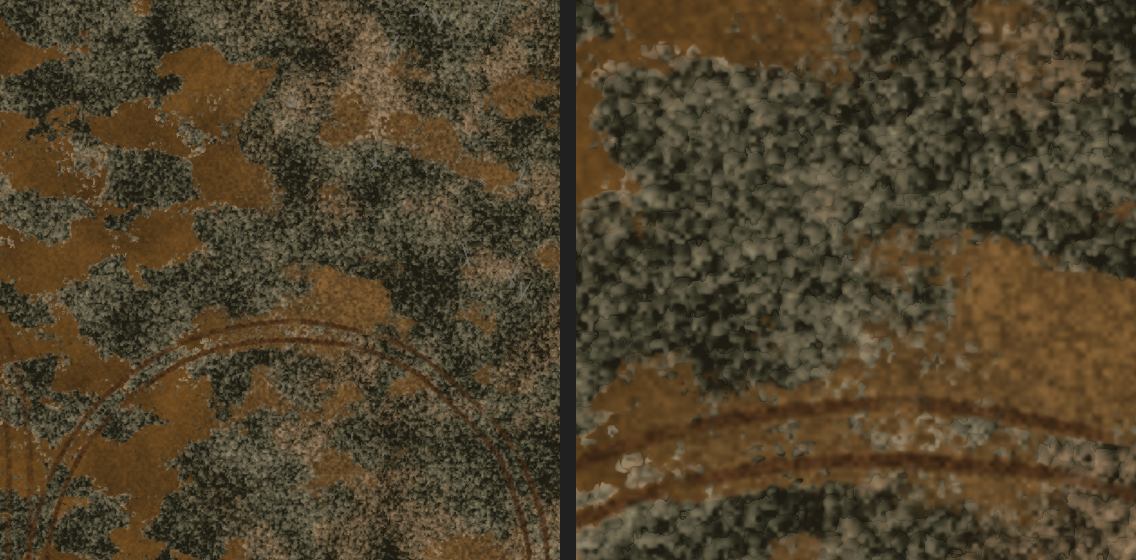
Left, the full canvas; right, a detail of the centre.
Give the GLSL for this texture, as a three.js fragment shader.

```glsl
// Aerial view of dry scrubland: ochre soil, grey-green bushes, straw and a curved wheel track.
varying vec2 vUv;

const vec3 SHADOW = vec3(0.12, 0.105, 0.07);
const vec3 DARK_BUSH = vec3(0.18, 0.163, 0.113);
const vec3 OLIVE = vec3(0.27, 0.25, 0.18);
const vec3 GREY_LEAF = vec3(0.36, 0.322, 0.25);
const vec3 STRAW = vec3(0.46, 0.40, 0.31);
const vec3 PALE_TIP = vec3(0.56, 0.50, 0.41);
const vec3 BROWN_SOIL = vec3(0.28, 0.195, 0.09);
const vec3 OCHRE_SOIL = vec3(0.43, 0.295, 0.13);
const vec3 SANDY_SOIL = vec3(0.44, 0.34, 0.215);
const vec3 RUT_SOIL = vec3(0.26, 0.165, 0.085);
const vec3 DEAD_WOOD = vec3(0.48, 0.49, 0.49);
const vec2 LIGHT = vec2(-0.6, 0.8);

float hash(vec2 p) {
  vec3 q = fract(p.xyx * 0.1031);
  q += dot(q, q.yzx + 33.33);
  return fract((q.x + q.y) * q.z);
}

float noise(vec2 p) {
  vec2 i = floor(p), f = fract(p);
  f = f * f * (3.0 - 2.0 * f);
  return mix(mix(hash(i), hash(i + vec2(1, 0)), f.x),
             mix(hash(i + vec2(0, 1)), hash(i + vec2(1, 1)), f.x), f.y);
}

float fbm(vec2 p) {
  float sum = 0.0, weight = 0.5;
  p = mat2(0.8, 0.6, -0.6, 0.8) * p;
  for (int i = 0; i < 5; i++) {
    sum += weight * noise(p);
    p = mat2(1.6, 1.2, -1.2, 1.6) * p + 7.3;
    weight *= 0.5;
  }
  return sum / 0.97;
}

// Nearest bush: x = distance to its centre, y = lit side, z = random id
vec3 clumps(vec2 p) {
  vec2 cell = floor(p);
  vec3 best = vec3(9.0, 0.0, 0.0);
  for (int j = -1; j <= 1; j++) {
    for (int i = -1; i <= 1; i++) {
      vec2 c = cell + vec2(i, j);
      vec2 d = p - c - 0.15 - 0.7 * vec2(hash(c), hash(c + 51.7));
      float dist = length(d);
      if (dist < best.x) best = vec3(dist, dot(d, LIGHT), hash(c + 19.1));
    }
  }
  return best;
}

vec3 foliage(float tone) {
  vec3 c = mix(SHADOW, DARK_BUSH, clamp(tone / 0.2, 0.0, 1.0));
  c = mix(c, OLIVE, clamp((tone - 0.2) / 0.2, 0.0, 1.0));
  c = mix(c, GREY_LEAF, clamp((tone - 0.4) / 0.18, 0.0, 1.0));
  c = mix(c, STRAW, clamp((tone - 0.58) / 0.27, 0.0, 1.0));
  return mix(c, PALE_TIP, clamp((tone - 0.85) / 0.3, 0.0, 1.0));
}

// Signed distances across the two tracks
float arcTrack(vec2 p) { return length(p - vec2(0.515, -0.04)) - 0.45; }
float sideTrack(vec2 p) { float h = max(p.y - 0.15, 0.0); return p.x - 0.035 + 0.7 * h * h; }

float ruts(float side, float gauge, float width) {
  return 1.0 - smoothstep(width * 0.4, width * 1.6, abs(abs(side) - gauge));
}

float verge(float side, float reach) { return 1.0 - smoothstep(reach * 0.5, reach, abs(side)); }

float strand(vec2 p, vec2 tip, float width) {
  float t = clamp(dot(p, tip) / dot(tip, tip), 0.0, 1.0);
  return 1.0 - smoothstep(width * 0.3, width, length(p - tip * t));
}

// Bare branches scattered over the upper right
float deadWood(vec2 p) {
  float cover = 0.0;
  for (int i = 0; i < 10; i++) {
    float k = float(i);
    vec2 root = vec2(mix(0.38, 1.0, sqrt(hash(vec2(k, 3.0)))), mix(0.42, 1.0, hash(vec2(k, 8.0))));
    for (int j = 0; j < 4; j++) {
      vec2 seed = vec2(k, float(j) + 20.0);
      vec2 tip = vec2(hash(seed) - 0.5, 1.4 * hash(seed + 40.0) - 0.5) * 0.035;
      cover = max(cover, strand(p - root, tip, 0.0024));
    }
  }
  return cover;
}

void main() {
  vec2 p = vUv;
  vec2 warped = p + 0.025 * (vec2(noise(p * 19.0), noise(p * 19.0 + 31.0)) - 0.5);
  float east = smoothstep(0.3, 0.56, p.x + 0.25 * (fbm(p * 5.0 + 3.0) - 0.5));
  float fine = noise(p * 180.0) - 0.5;
  float grain = noise(p * 310.0 + 9.0) - 0.5;
  vec3 tuft = clumps(p * 92.0 + 0.7 * vec2(fine, grain));
  vec3 bush = clumps(warped * 38.0);

  // Tracks, slightly wavering
  vec2 wander = p + 0.008 * (noise(p * 11.0 + 5.0) - 0.5) + 0.002 * fine;
  float arc = arcTrack(wander), side = sideTrack(wander);
  float edge = max(verge(arc, 0.04), 0.7 * verge(side, 0.05));
  float crest = verge(arc, 0.014);
  float rut = max(ruts(arc, 0.016, 0.0042), 0.6 * ruts(side, 0.018, 0.005));
  rut *= smoothstep(0.0, 0.4, noise(p * 38.0) + 0.35 * fine);

  // Plant cover: crisp islands in the west, nearly closed in the east
  float cover = fbm(warped * vec2(10.5, 14.0) + 12.0) - mix(0.46, 0.335, east);
  cover += 0.09 * (0.4 - bush.x) + 0.07 * (0.4 - tuft.x) - 0.05 * edge + 0.12 * crest;
  float softness = mix(0.016, 0.05, east);
  float plants = smoothstep(-softness, softness, cover + east * 0.15 * fine);
  float loose = step(0.62, tuft.z) * (1.0 - smoothstep(0.25, 0.42, tuft.x));
  plants = max(plants, loose * smoothstep(-0.1, 0.0, cover + 0.07 * edge));

  // Foliage brightness
  float straw = east * smoothstep(0.44, 0.62, fbm(warped * 11.0 + 44.0));
  float rim = (1.0 - smoothstep(0.0, 0.06, abs(cover))) * mix(1.0, 0.6, east);
  float tone = 0.37 + 0.95 * (fbm(p * 15.0 + 70.0) - 0.5) + 0.58 * fine + 0.45 * grain;
  tone += 0.5 * (0.4 - tuft.x) + 0.18 * tuft.y + 0.18 * (tuft.z - 0.5) + 0.1 * bush.y;
  tone += 0.2 * straw + 0.22 * rim + 0.1 * edge;
  vec3 leaf = foliage(tone) * mix(vec3(0.96, 1.01, 1.0), vec3(1.05, 0.99, 0.93), max(straw, rim));

  // Soil
  float soilTone = 0.55 + 1.6 * (fbm(p * 13.0 + 25.0) - 0.5) + 0.45 * fine + 0.35 * grain;
  vec3 soil = mix(BROWN_SOIL, OCHRE_SOIL, clamp(soilTone, -0.1, 1.15));
  soil = mix(soil, SANDY_SOIL * (1.0 + 0.6 * fine + 0.4 * grain), 0.45 * east);

  vec3 color = mix(soil, leaf, plants);
  color = mix(color, RUT_SOIL * (1.0 + 0.5 * fine + 0.4 * grain), 0.85 * rut);
  color = mix(color, DEAD_WOOD, 0.6 * deadWood(p));
  gl_FragColor = vec4(color, 1.0);
}
```
